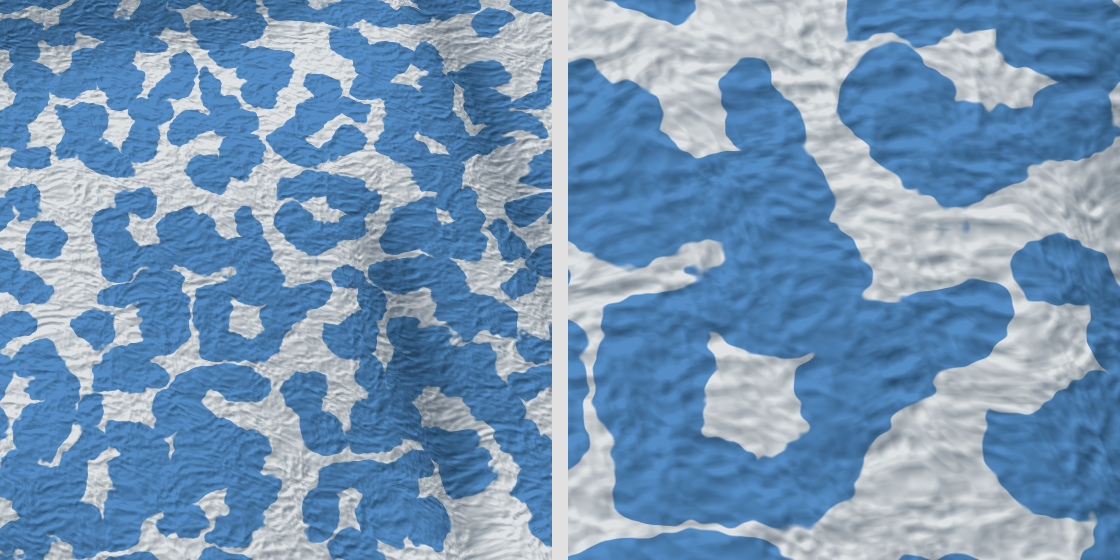
Left, the full canvas; right, a detail of the centre.
Reproduce this texture procedurally as a WebGL 1 fragment shader.

```glsl
precision highp float;
uniform vec2 u_resolution;

#define PRINT_SCALE 4.7
#define RING_RADIUS 0.34
#define PETAL_RADIUS 0.226
#define PETAL_VARIATION 0.11
#define PETAL_CHANCE 0.92
#define EDGE_WOBBLE 0.11
#define CRINKLE_SCALE 40.0
#define CRINKLE_DEPTH 1.15
#define FOLD_DEPTH 0.55

const vec3 BLUE_LIT = vec3(0.32, 0.535, 0.75);
const vec3 BLUE_SHADE = vec3(0.14, 0.27, 0.39);
const vec3 WHITE_LIT = vec3(0.835, 0.855, 0.865);
const vec3 WHITE_SHADE = vec3(0.39, 0.44, 0.49);

float hash(vec2 p) {
  vec3 q = fract(p.xyx * vec3(0.1031, 0.1030, 0.0973));
  q += dot(q, q.yzx + 33.33);
  return fract((q.x + q.y) * q.z);
}

vec2 hash2(vec2 p) {
  return vec2(hash(p), hash(p + 71.7));
}

float noise(vec2 p) {
  vec2 i = floor(p), f = fract(p);
  f = f * f * (3.0 - 2.0 * f);
  return mix(mix(hash(i), hash(i + vec2(1.0, 0.0)), f.x),
             mix(hash(i + vec2(0.0, 1.0)), hash(i + 1.0), f.x), f.y);
}

vec2 warp(vec2 p) {
  return vec2(noise(p), noise(p + 37.3)) - 0.5;
}

float smoothMin(float a, float b, float k) {
  float h = max(k - abs(a - b), 0.0) / k;
  return min(a, b) - 0.25 * h * h * k;
}

// Broken rings of rounded petals, one per jittered cell
float rosettes(vec2 p) {
  p += 0.22 * warp(p * 2.2) + EDGE_WOBBLE * warp(p * 7.0) + 0.035 * warp(p * 24.0);
  vec2 cell = floor(p);
  float d = 1.0;
  for (int j = -1; j <= 1; j++) {
    for (int i = -1; i <= 1; i++) {
      vec2 id = cell + vec2(float(i), float(j)) + 50.0;
      vec2 center = id - 50.0 + 0.5 + 0.36 * (hash2(id) - 0.5);
      float turn = 6.2832 * hash(id + 13.1);
      for (int k = 0; k < 5; k++) {
        vec2 seed = id * 3.0 + float(k) * 17.0;
        float a = turn + 1.2566 * (float(k) + 0.5 * hash(seed));
        vec2 axis = vec2(cos(a), sin(a));
        vec2 q = p - center - axis * RING_RADIUS * (0.85 + 0.35 * hash(seed + 5.0));
        q = vec2(dot(q, axis) * 1.12, dot(q, vec2(-axis.y, axis.x)) * 0.88);
        float r = PETAL_RADIUS + PETAL_VARIATION * (hash(seed + 9.0) - 0.5);
        float gap = step(PETAL_CHANCE, hash(seed + 23.0));
        d = smoothMin(d, length(q) - r + gap, 0.03);
      }
    }
  }
  return d;
}

// Ridged wrinkles of the puckered cloth
float crinkle(vec2 p) {
  p = p * vec2(0.8, 1.15) + 1.2 * warp(p * 0.4);
  float h = 0.0, amp = 0.5;
  for (int i = 0; i < 3; i++) {
    h += amp * (1.0 - abs(2.0 * noise(p) - 1.0));
    p = mat2(1.5, 1.1, -1.1, 1.5) * p + 9.2;
    amp *= 0.6;
  }
  return h;
}

float band(float x, float width) {
  return exp(-x * x / (width * width));
}

// Soft shadow of the large folds
float foldShadow(vec2 uv) {
  float wave = 0.03 * (noise(uv * 5.0) - 0.5);
  float lower = band(uv.x - 0.83 + 0.27 * uv.y + wave, 0.055)
              * (1.0 - smoothstep(0.5, 0.75, uv.y));
  float side = band(uv.x - 0.93 + 0.4 * (uv.y - 0.6) + wave, 0.05)
             * smoothstep(0.3, 0.6, uv.y);
  float top = smoothstep(0.82, 0.93, uv.y - 0.14 * uv.x + wave)
            * (1.0 - smoothstep(0.45, 0.75, uv.x));
  return 0.8 * lower + 0.65 * side + 0.85 * top;
}

void main() {
  vec2 uv = gl_FragCoord.xy / u_resolution.y;
  float fold = foldShadow(uv);

  // Cloth recedes toward the top and bends through the folds
  vec2 cloth = vec2((uv.x - 0.5) * (1.0 + 0.28 * uv.y), uv.y * (1.0 + 0.38 * uv.y));
  cloth += 0.04 * fold * vec2(1.0, 0.4);
  float d = rosettes(cloth * PRINT_SCALE + 11.0);
  float blur = 1.0 * PRINT_SCALE / u_resolution.y + 0.003;
  float white = smoothstep(-blur, blur, d);

  // Light rakes across the wrinkles from the upper left
  vec2 w = cloth * CRINKLE_SCALE + 20.0;
  float relief = crinkle(w) - crinkle(w + vec2(-0.16, 0.24));
  float weave = noise(cloth * 190.0) - 0.5;
  float light = 0.87 + CRINKLE_DEPTH * relief + 0.14 * weave - FOLD_DEPTH * fold;
  light += 0.4 * (noise(uv * 3.5 + 4.0) - 0.5);
  light = clamp(light, 0.0, 1.08);

  vec3 blue = mix(BLUE_SHADE, BLUE_LIT, light);
  vec3 pale = mix(WHITE_SHADE, WHITE_LIT, light);
  gl_FragColor = vec4(mix(blue, pale, white), 1.0);
}
```
